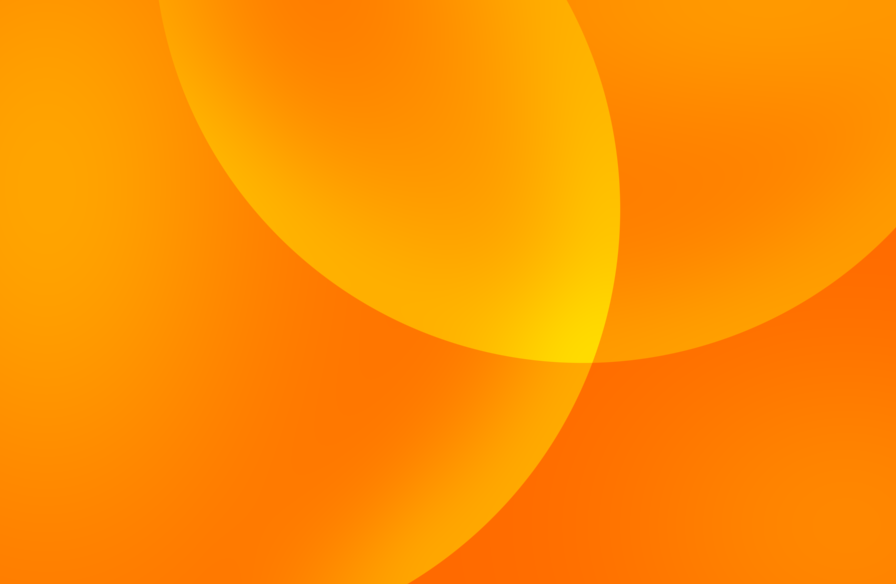
Reproduce this background procedurally as a WebGL 2 fragment shader.

```glsl
#version 300 es
precision highp float;
// Two large translucent discs crossing over a warm orange field with soft glows.

uniform vec2 u_resolution;
out vec4 fragColor;

// Soft elliptical spot, 1 at its center.
float glow(vec2 p, vec2 center, vec2 radii) {
    vec2 q = (p - center) / radii;
    return exp(-dot(q, q));
}

// Distance inside a disc, positive toward its center.
float discDepth(vec2 p, vec2 center, float radius) {
    return radius - length(p - center);
}

// Anti-aliased coverage from a depth.
float coverage(float depth, float pixel) {
    return smoothstep(-pixel, pixel, depth);
}

// Light that gathers along the inner edge of a disc.
float rimLight(float depth, float width) {
    float d = depth / width;
    return exp(-d * d);
}

void main() {
    // Canvas units: height is 1, origin at the lower left.
    vec2 p = gl_FragCoord.xy / u_resolution.y;
    float pixel = 0.9 / u_resolution.y;
    float lowerFade = 1.0 - smoothstep(0.62, 1.0, p.y);
    float rightFade = smoothstep(0.35, 0.75, p.x);

    float upperDepth = discDepth(p, vec2(0.998, 1.1135), 0.735);
    float leftDepth = discDepth(p, vec2(0.315, 0.6414), 0.747);
    float upperMask = coverage(upperDepth, pixel);
    float leftMask = coverage(leftDepth, pixel);

    // Field: deep orange, warmer toward the lower right.
    float warmth = 0.41 + 0.12 * glow(p, vec2(1.45, 0.10), vec2(0.40, 0.32));

    // Left disc: broad glow at the left and a bright right rim.
    float leftLight = 0.035
        + 0.20 * glow(p, vec2(0.08, 0.68), vec2(0.36, 0.58))
        + rightFade * mix(0.09, 0.20, lowerFade) * rimLight(leftDepth, 0.17);

    // Upper disc: bright lower rim and a glow at the upper right.
    float upperLight = 0.07
        + mix(0.04, 0.11, lowerFade) * rimLight(upperDepth, 0.17)
        + 0.12 * glow(p, vec2(1.31, 1.0), vec2(0.50, 0.22));

    // Overlap: golden center and a darker upper pocket.
    float overlapLight = 0.07 * glow(p, vec2(0.78, 0.60), vec2(0.28))
        - 0.07 * glow(p, vec2(0.50, 1.0), vec2(0.26, 0.25));

    warmth += leftMask * leftLight + upperMask * upperLight
        + leftMask * upperMask * overlapLight;

    // Warmth runs from red-orange to golden yellow.
    fragColor = vec4(1.0, clamp(warmth, 0.0, 1.0), 0.0, 1.0);
}
```
